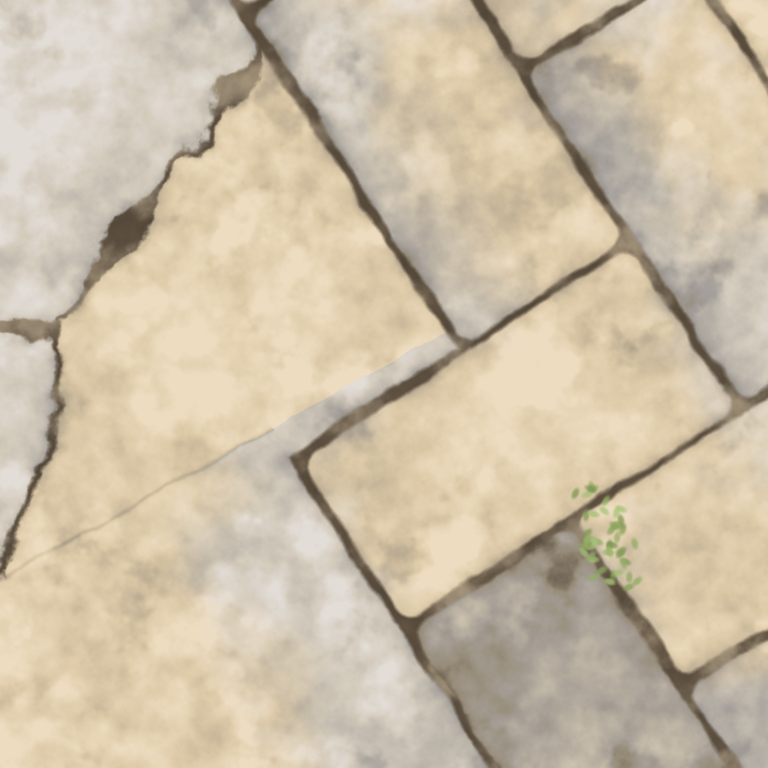
Reproduce this texture procedurally as a Shadertoy shader.

```glsl
// Weathered paving: herringbone sandstone blocks beside large cracked slabs.
// Blocks are rounded boxes on a rotated grid, the slabs are split by a noisy
// crack, and layered value noise drives a stone colour ramp.

const float TILT = 0.576;                  // grid rotation, radians
const float PITCH = 0.2617;                // block width
const vec2 GRID_ORIGIN = vec2(-0.005, 0.711);
const vec2 DARK_BLOCK = vec2(0.0, 1.0);    // grid place of the grey block
const float JOINT = 0.006;                 // half width of a joint
const float CORNER = 0.022;                // block corner radius
const float SOFT = 0.0035;                 // edge softness
const vec2 TUFT = vec2(0.795, 0.70);       // centre of the weeds
const int LEAVES = 46;
const vec3 JOINT_DARK = vec3(0.35, 0.30, 0.24);
const vec3 JOINT_SAND = vec3(0.60, 0.54, 0.45);
const vec3 COOL = vec3(0.965, 0.995, 1.055);
const vec3 WARM = vec3(1.01, 0.99, 0.94);
const vec3 LEAF_DARK = vec3(0.45, 0.54, 0.28);
const vec3 LEAF_LIGHT = vec3(0.68, 0.79, 0.49);
const vec3 STONE[6] = vec3[6](
    vec3(0.43, 0.38, 0.31), vec3(0.60, 0.55, 0.46), vec3(0.66, 0.62, 0.57),
    vec3(0.76, 0.71, 0.63), vec3(0.86, 0.80, 0.70), vec3(0.92, 0.87, 0.80));

float hash(vec2 p) {
    vec3 h = fract(p.xyx * 0.1031);
    h += dot(h, h.yzx + 33.33);
    return fract((h.x + h.y) * h.z);
}

float noise(vec2 p) {
    vec2 i = floor(p), f = fract(p);
    f = f * f * (3.0 - 2.0 * f);
    return mix(mix(hash(i), hash(i + vec2(1, 0)), f.x),
               mix(hash(i + vec2(0, 1)), hash(i + vec2(1, 1)), f.x), f.y);
}

float fbm(vec2 p) {
    float sum = 0.0, amp = 0.5;
    for (int i = 0; i < 5; i++) {
        sum += amp * noise(p);
        p = mat2(1.6, 1.2, -1.2, 1.6) * p + 17.3;
        amp *= 0.5;
    }
    return sum / 0.97;
}

vec3 stoneRamp(float t) {
    t = clamp(t, 0.0, 1.0) * 5.0;
    int i = min(int(t), 4);
    return mix(STONE[i], STONE[i + 1], t - float(i));
}

float roundBox(vec2 p, vec2 halfSize, float r) {
    vec2 d = abs(p) - halfSize + r;
    return length(max(d, 0.0)) + min(max(d.x, d.y), 0.0) - r;
}

// Horizontal place of the main crack at height y
float crackX(float y) {
    float upper = mix(0.345, 0.08, clamp((y - 0.06) / 0.37, 0.0, 1.0));
    float lower = max(y - 0.43, 0.0) / 0.34;
    return upper - 0.09 * lower * lower;
}

float bump(float x, float centre, float width) {
    float d = (x - centre) / width;
    return exp(-d * d);
}

void mainImage(out vec4 fragColor, in vec2 fragCoord) {
    vec2 p = fragCoord / iResolution.xy;
    p.y = 1.0 - p.y;

    // Ragged coordinates, then the tilted grid
    vec2 rough = vec2(fbm(p * 22.0), fbm(p * 22.0 + 40.0)) - 0.5;
    vec2 w = p + rough * 0.014;
    float c = cos(TILT), s = sin(TILT);
    vec2 q = (vec2(c * w.x - s * w.y, s * w.x + c * w.y) - GRID_ORIGIN) / PITCH;
    float joint = JOINT * (0.55 + 0.9 * noise(p * 13.0 + 5.0));

    float slabEdge = min(q.x, max(q.x - 1.0, q.y)) * PITCH;
    float dist, tone, cool, seam = 0.0;
    if (slabEdge > 0.0) {
        // Herringbone blocks, two cells each
        vec2 cell = floor(q);
        float k = mod(cell.x - cell.y, 4.0);
        bool lying = k < 1.5;
        vec2 size = lying ? vec2(2, 1) : vec2(1, 2);
        vec2 id = cell - (lying ? vec2(k, 0) : vec2(0, 3.0 - k));
        vec2 local = (q - id) / size;
        dist = roundBox((local - 0.5) * size * PITCH, size * PITCH * 0.5 - joint, CORNER);
        float worn = lying ? 0.0 : smoothstep(0.65, 0.0, local.x + 0.5 * (fbm(p * 9.0) - 0.5));
        tone = 0.83 + 0.06 * (hash(id + 9.0) - 0.5) - 0.27 * worn;
        cool = worn + 0.7 * smoothstep(0.5, 0.7, fbm(p * 5.0 + 3.0));
        if (id == DARK_BLOCK) { tone = 0.43; cool = 0.7; }
    } else {
        // Slabs: a broken corner, a split behind it and a fine seam
        vec2 cw = p + rough * 0.05;
        float side = (cw.x - crackX(cw.y)) * 0.83;
        float gap = 0.004 + 0.018 * bump(p.y, 0.11, 0.025) + 0.024 * bump(p.y, 0.31, 0.04);
        float split = abs(cw.y - 0.42 - 0.3 * cw.x) - 0.013;
        dist = max(slabEdge + joint, gap - abs(side));
        if (side < 0.0) dist = max(dist, -split);
        float seamY = q.y + 0.19 - 0.065 * q.x;
        seam = bump(seamY, 0.0, 0.012) * step(0.0, side) * step(q.x, 0.0);
        float lowerSlab = step(0.0, seamY);
        float greyEnd = lowerSlab * smoothstep(-0.9, -0.3, q.x + fbm(p * 8.0) - 0.5);
        tone = side < 0.0 ? 0.80 : 0.88 - 0.12 * greyEnd;
        cool = side < 0.0 ? 1.0 : greyEnd;
    }

    // Mottling, grain, stains and pale worn patches
    float mottle = fbm(p * 8.0 + 11.0), grain = fbm(p * 38.0);
    tone += 0.55 * (mottle - 0.5) + 0.42 * (grain - 0.5);
    tone -= 0.28 * smoothstep(0.60, 0.76, fbm(p * 11.0 + 71.0));
    tone += 0.16 * smoothstep(0.58, 0.72, fbm(p * 10.0 + 29.0));
    tone -= 0.34 * exp(min(dist, 0.0) / 0.008) * (0.3 + noise(p * 30.0)) + 0.22 * seam;
    vec3 color = stoneRamp(tone) * mix(WARM, COOL, clamp(cool, 0.0, 1.0));

    // Joints and cracks filled with earth and sand
    float sand = smoothstep(0.42, 0.78, fbm(p * 17.0 + 53.0));
    vec3 earth = mix(JOINT_DARK, JOINT_SAND, sand) * (0.85 + 0.3 * grain);
    color = mix(color, earth, smoothstep(-SOFT, SOFT, dist));

    // Weeds: small scattered leaves
    for (int i = 0; i < LEAVES; i++) {
        vec2 seed = vec2(float(i), 7.0);
        float along = hash(seed) - 0.5, turn = 6.283 * hash(seed + 31.0);
        float spread = hash(seed + 13.0) + hash(seed + 19.0) - 1.0;
        vec2 d = p - TUFT - vec2(spread * 0.042 + along * 0.03, along * 0.14);
        vec2 axis = vec2(cos(turn), sin(turn));
        vec2 leaf = vec2(dot(d, axis), dot(d, vec2(-axis.y, axis.x)) * 1.8);
        float cover = 1.0 - smoothstep(0.003, 0.011, length(leaf));
        color = mix(color, mix(LEAF_DARK, LEAF_LIGHT, hash(seed + 47.0)), 0.75 * cover);
    }
    fragColor = vec4(color, 1.0);
}
```
